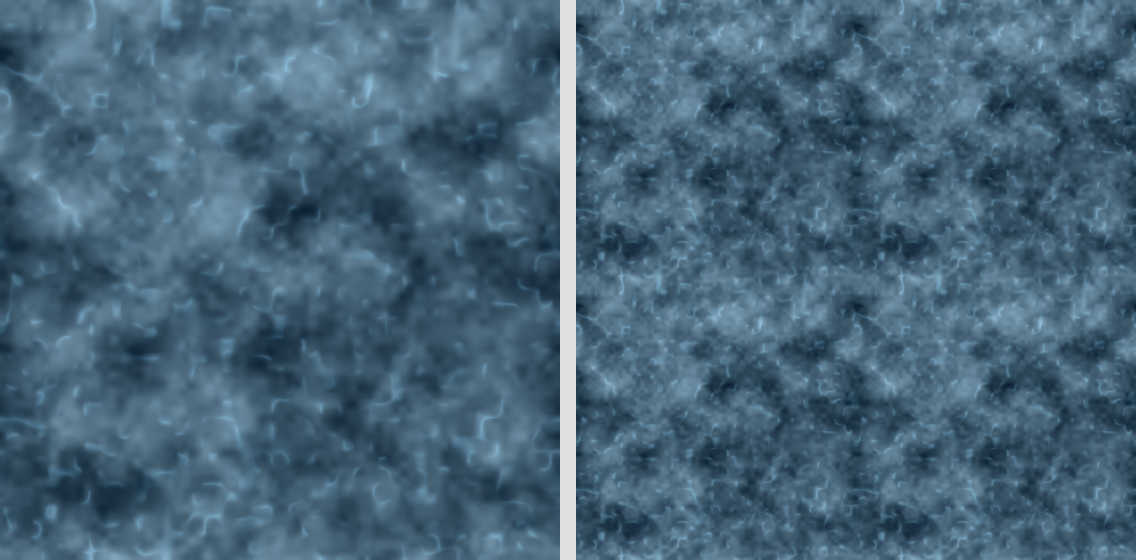
Left: one tile. Right: repeated 2 by 2.
Write a Shadertoy shader that draws this texture.

```glsl
// Seamless murky blue water: soft cloudy depths with small scattered glints.

const vec3 MID_BLUE = vec3(0.270, 0.382, 0.458);
const vec3 CLOUD_SWING = vec3(0.65, 0.73, 0.76);
const vec3 GLINT_BLUE = vec3(0.13, 0.19, 0.22);

// Integer hash of a lattice cell, from 0 to 1.
float hash(ivec2 cell, int seed) {
    uint h = uint(cell.x) * 374761393u + uint(cell.y) * 668265263u + uint(seed) * 974711u;
    h = (h ^ (h >> 15)) * 2246822519u;
    h = (h ^ (h >> 13)) * 3266489917u;
    h ^= h >> 16;
    return float(h & 65535u) / 65535.0;
}

// Hash that wraps after a whole number of cells.
float wrappedHash(vec2 cell, float period, int seed) {
    return hash(ivec2(mod(cell, period)), seed);
}

// Value noise that tiles over the unit square.
float tileNoise(vec2 uv, float period, int seed) {
    vec2 p = uv * period;
    vec2 cell = floor(p);
    vec2 f = fract(p);
    vec2 w = f * f * (3.0 - 2.0 * f);
    float low = mix(wrappedHash(cell, period, seed),
                    wrappedHash(cell + vec2(1, 0), period, seed), w.x);
    float high = mix(wrappedHash(cell + vec2(0, 1), period, seed),
                     wrappedHash(cell + vec2(1, 1), period, seed), w.x);
    return mix(low, high, w.y);
}

// Layered noise, each octave twice as fine as the last.
float clouds(vec2 uv, float period, float gain, int seed) {
    float sum = 0.0;
    float total = 0.0;
    float weight = 1.0;
    for (int octave = 0; octave < 4; octave++) {
        sum += weight * tileNoise(uv, period, seed + octave);
        total += weight;
        weight *= gain;
        period *= 2.0;
    }
    return sum / total;
}

// Soft curved ridges, broken into short flecks by a second noise.
float glints(vec2 uv, float ridgePeriod, float patchPeriod, int seed) {
    float ridge = 1.0 - abs(2.0 * tileNoise(uv, ridgePeriod, seed) - 1.0);
    float patches = smoothstep(0.45, 0.95, tileNoise(uv, patchPeriod, seed + 1));
    return pow(ridge, 3.0) * patches;
}

void mainImage(out vec4 fragColor, in vec2 fragCoord) {
    vec2 uv = fragCoord / iResolution.xy;

    // Gentle tiling warp hides the lattice directions.
    vec2 warp = vec2(tileNoise(uv, 16.0, 31), tileNoise(uv, 16.0, 32)) - 0.5;
    vec2 warped = uv + 0.014 * warp;

    float depth = clouds(warped, 8.0, 0.7, 3);
    float glint = glints(warped, 34.0, 44.0, 50);

    vec3 color = MID_BLUE + CLOUD_SWING * (depth - 0.5) + GLINT_BLUE * glint;
    fragColor = vec4(clamp(color, 0.0, 1.0), 1.0);
}
```
